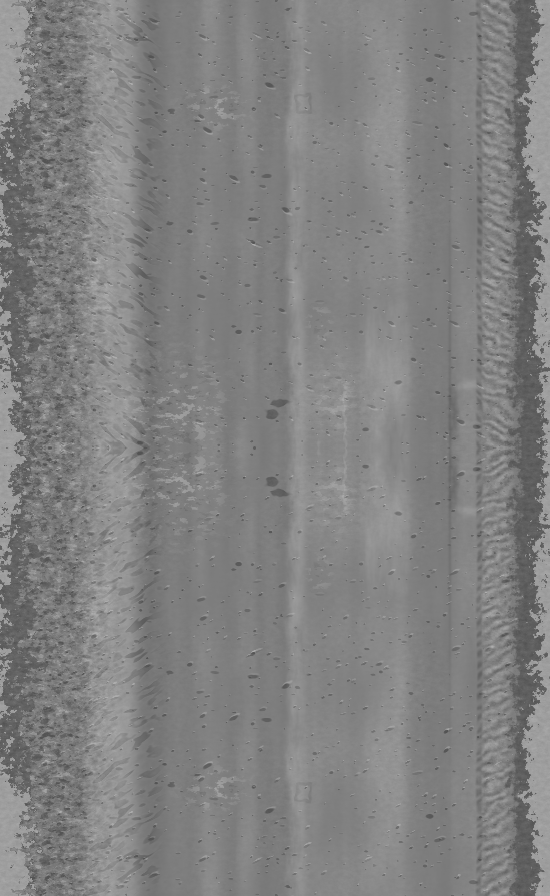
This texture is drawn by a WebGL 2 fragment shader. Its source:

```glsl
#version 300 es
precision highp float;
// Worn grey wall strip, mirrored about its middle: soft vertical bands, a streaked
// ridge on the left, a slanted tread on the right and ragged flaking at both sides.
// Gradient noise shapes the bands and flakes; jittered grids scatter the chips.
uniform vec2 u_resolution;
out vec4 fragColor;

vec2 hash2(vec2 p) {
  vec3 q = fract(p.xyx * vec3(0.1031, 0.1030, 0.0973));
  q += dot(q, q.yzx + 33.33);
  return fract((q.xx + q.yz) * q.zy);
}

// Gradient noise, roughly -1 to 1
float noise(vec2 p) {
  vec2 i = floor(p), f = fract(p), w = f * f * f * (f * (f * 6.0 - 15.0) + 10.0);
  vec2 e = vec2(0.0, 1.0);
  float a = dot(hash2(i) * 2.0 - 1.0, f);
  float b = dot(hash2(i + e.yx) * 2.0 - 1.0, f - e.yx);
  float c = dot(hash2(i + e.xy) * 2.0 - 1.0, f - e.xy);
  float d = dot(hash2(i + e.yy) * 2.0 - 1.0, f - e.yy);
  return 1.5 * mix(mix(a, b, w.x), mix(c, d, w.x), w.y);
}

float fbm(vec2 p) {
  float sum = 0.0, amp = 0.55;
  for (int i = 0; i < 4; i++) {
    sum += amp * noise(p);
    p = p * 2.03 + 17.3;
    amp *= 0.62;
  }
  return sum;
}

// Soft interval from a to b
float band(float x, float a, float b, float soft) {
  return smoothstep(a - soft, a + soft, x) * (1.0 - smoothstep(b - soft, b + soft, x));
}

// Soft elliptical spot
float spot(vec2 p, vec2 centre, vec2 radius) {
  vec2 d = (p - centre) / radius;
  return exp(-dot(d, d));
}

float boxEdge(vec2 p, vec2 centre, vec2 halfSize) {
  vec2 d = abs(p - centre) - halfSize;
  return 1.0 - smoothstep(0.001, 0.004, abs(max(d.x, d.y)));
}

// Ragged pits with a lit rim, one per cell at most
float chips(vec2 p, float cell, float density) {
  float shade = 0.0, ragged = 0.35 * noise(p * 2.8 / cell);
  vec2 id = floor(p / cell);
  for (int j = -1; j <= 1; j++)
    for (int i = -1; i <= 1; i++) {
      vec2 c = id + vec2(i, j), r = hash2(c + 71.0), s = hash2(c + 213.0);
      vec2 d = p / cell - c - r;
      d.y += (r.y - 0.2) * 0.6 * d.x;
      vec2 size = vec2(0.10 + 0.24 * s.x * s.x, 0.07 + 0.10 * r.x * s.x);
      float on = step(s.y, density);
      float pit = 1.0 - smoothstep(0.6, 1.2, length(d / size) + ragged);
      float rim = 1.0 - smoothstep(0.6, 1.2, length((d - vec2(0.08, -0.10)) / size) + ragged);
      shade += on * (0.8 * rim * (1.0 - pit) * r.y - pit * (0.3 + 0.8 * r.x));
    }
  return shade;
}

void main() {
  vec2 uv = gl_FragCoord.xy / u_resolution;
  vec2 p = vec2(uv.x, abs(uv.y - 0.5) * 1.63);
  float x = p.x, y = p.y;
  float cloud = fbm(p * vec2(26.0, 9.0)), grain = fbm(p * vec2(80.0, 120.0));
  float wear = clamp(0.8 + 1.1 * noise(vec2(x * 9.0, y * 6.0 + 4.0)), 0.1, 1.6);
  float bx = x + 0.008 * cloud;

  // Broad vertical bands, broken by wear
  float g = 0.488 + 0.014 * noise(vec2(x * 45.0, y * 2.0)) + 0.018 * cloud;
  g += 0.04 * wear * (band(bx, 0.36, 0.40, 0.015) + band(bx, 0.435, 0.465, 0.01));
  g += 0.09 * band(bx, 0.525, 0.553, 0.013) * (0.8 + 0.9 * cloud);
  g += 0.04 * wear * band(bx, 0.55, 0.64, 0.012);
  g += 0.06 * wear * band(bx, 0.65, 0.745, 0.025);
  g += 0.035 * band(bx, 0.67, 0.745, 0.008) * band(y + 0.02 * cloud, -0.1, 0.265, 0.015) * (0.8 + 1.6 * cloud);
  g += 0.035 * band(x, 0.818, 0.875, 0.008) * wear;

  // Streaked ridge on the left
  float slant = y + 0.5 * x + 0.006 * noise(p * 25.0);
  float streak = noise(vec2(x * 30.0, slant * 68.0)) + 0.5 * noise(vec2(x * 60.0, slant * 140.0));
  float leaf = smoothstep(0.08, 0.38, streak) * (0.7 + 0.5 * noise(p * 30.0));
  g += 0.115 * band(bx + 0.01 * streak, 0.155, 0.25, 0.03) * (0.95 + 0.3 * cloud);
  g -= 0.03 * band(x, 0.25, 0.29, 0.02);
  g += 0.05 * streak * band(x, 0.14, 0.28, 0.03);
  g -= 0.12 * leaf * band(x, 0.13, 0.285, 0.025);

  // Mottled margin between ridge and flaked side
  float margin = 1.0 - smoothstep(0.11, 0.20, x);
  float mottle = fbm(p * vec2(42.0, 70.0) + 5.0);
  g -= margin * (0.09 * smoothstep(0.08, 0.25, mottle) - 0.09 * smoothstep(0.18, 0.35, -mottle));
  g += 0.12 * grain * (1.0 - smoothstep(0.13, 0.25, x));

  // Scattered chips and fine grain
  float leftness = 1.0 - smoothstep(0.08, 0.34, x);
  float patchy = 0.22 * noise(p * vec2(7.0, 5.0) + 12.0);
  g += 0.028 * grain * wear;
  g += 0.13 * chips(p, 0.029, 0.26 + patchy + 0.3 * leftness);
  g += 0.12 * chips(p + 3.7, 0.016, 0.26 + patchy + 0.4 * leftness);
  float cluster = spot(p, vec2(0.32, 0.07), vec2(0.08, 0.08)) + spot(p, vec2(0.39, 0.62), vec2(0.05, 0.035))
    + 0.7 * spot(p, vec2(0.58, 0.23), vec2(0.02, 0.03)) + 0.5 * spot(p, vec2(0.61, 0.09), vec2(0.04, 0.06));
  float scrape = fbm(p * vec2(34.0, 62.0) + 9.0);
  g += min(cluster, 1.0) * (0.13 * smoothstep(0.05, 0.25, scrape) - 0.07 * smoothstep(0.2, 0.4, -scrape));

  // Dark dents, faint frames and the long groove
  vec2 q = p + 0.006 * vec2(noise(p * 70.0), noise(p * 80.0 + 7.0));
  float dents = spot(q, vec2(0.51, 0.082), vec2(0.019, 0.007)) + spot(q, vec2(0.495, 0.062), vec2(0.013, 0.008));
  g -= 0.14 * smoothstep(0.25, 0.6, dents) * (0.8 + 0.5 * grain);
  g -= 0.06 * boxEdge(q, vec2(0.553, 0.627), vec2(0.012, 0.016)) * (0.7 + grain);
  g += 0.04 * boxEdge(q, vec2(0.605, 0.0), vec2(0.022, 0.115)) * smoothstep(-0.2, 0.3, cloud);
  g += 0.07 * spot(q, vec2(0.855, 0.115), vec2(0.02, 0.009));
  g -= 0.05 * spot(p, vec2(0.818, 0.0), vec2(0.003, 0.45)) + 0.10 * spot(q, vec2(0.825, 0.06), vec2(0.008, 0.055));

  // Slanted tread on the right
  float ridge = sin(320.0 * (y + 0.5 * x + 0.012 * noise(p * vec2(20.0, 30.0))) + 1.8 * noise(p * 55.0));
  float tread = band(bx, 0.878, 0.928, 0.010);
  g += tread * (0.065 * ridge * (0.8 + 0.9 * noise(p * 38.0)) + 0.035 + 0.09 * grain);
  g -= 0.09 * band(x + 0.003 * cloud, 0.867, 0.876, 0.003) * (0.7 + 0.5 * ridge);

  // Flaked sides: dark underlayer, then pale ragged patches
  float flake = fbm(p * vec2(30.0, 24.0) + 31.0), crumb = fbm(p * vec2(70.0, 80.0) + 3.0);
  float darkLeft = 1.0 - smoothstep(-0.006, 0.006, x - 0.05 - 0.07 * flake - 0.07 * crumb);
  float darkRight = smoothstep(-0.008, 0.008, x - 0.935 + 0.025 * flake + 0.025 * crumb);
  g = mix(g, 0.37 + 0.07 * grain, max(0.85 * darkLeft, darkRight));
  float paleLeft = 0.002 + 0.045 * smoothstep(0.57, 0.65, y) + 0.025 * (1.0 - smoothstep(0.09, 0.17, y));
  float paleRight = 0.978 - 0.020 * band(y, 0.48, 0.68, 0.05) + 0.01 * (1.0 - smoothstep(0.1, 0.2, y));
  float pale = 1.0 - smoothstep(-0.004, 0.004, x - paleLeft - 0.05 * flake - 0.05 * crumb);
  pale = max(pale, smoothstep(-0.004, 0.004, x - paleRight - 0.03 * flake - 0.04 * crumb));
  g = mix(g, 0.62 + 0.06 * grain, pale);

  fragColor = vec4(vec3(clamp(g, 0.33, 0.68)), 1.0);
}
```
